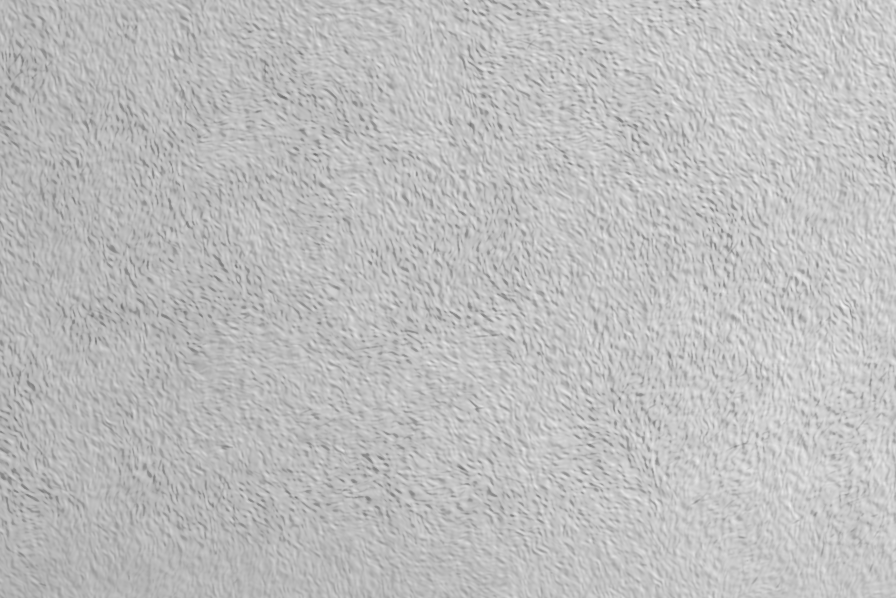
This texture is drawn by a WebGL 2 fragment shader. Its source:

```glsl
#version 300 es
precision highp float;
// Pale grey rough plaster: fine side-lit grain, clustered dark pits and broken trowel scratches.

uniform vec2 u_resolution;
out vec4 fragColor;

const vec2 SWIRL_CENTER = vec2(0.93, 0.57);
const vec2 LIGHT = vec2(0.75, 0.66);

float hash(vec2 p) {
    vec3 q = fract(vec3(p.xyx) * vec3(0.1031, 0.1030, 0.0973));
    q += dot(q, q.yzx + 33.33);
    return fract((q.x + q.y) * q.z);
}

float noise(vec2 p) {
    vec2 cell = floor(p), f = fract(p);
    f = f * f * (3.0 - 2.0 * f);
    float low = mix(hash(cell), hash(cell + vec2(1, 0)), f.x);
    float high = mix(hash(cell + vec2(0, 1)), hash(cell + vec2(1, 1)), f.x);
    return mix(low, high, f.y);
}

vec2 rotate(vec2 v, float angle) {
    float c = cos(angle), s = sin(angle);
    return vec2(c * v.x - s * v.y, s * v.x + c * v.y);
}

// Trowel direction: an arc on the right, loose falling diagonals elsewhere
vec2 strokeDirection(vec2 p) {
    vec2 d = p - SWIRL_CENTER;
    float r = length(d);
    vec2 tangent = vec2(d.y, -d.x) / max(r, 0.001);
    float arc = smoothstep(0.1, 0.25, r) * smoothstep(-0.1, 0.15, d.x + 0.4 * d.y);
    vec2 dir = normalize(mix(vec2(0.55, -0.83), tangent, 0.9 * arc) + 0.001);
    float wander = mix(1.6, 0.5, arc) * (noise(p * 5.0 + 40.0) - 0.5);
    wander += 1.3 * (noise(p * 17.0 + 8.0) - 0.5);
    return rotate(dir, wander);
}

// Height of the plaster, slightly smeared along the trowel direction
float plasterHeight(vec2 p, vec2 dir) {
    float sum = 0.0;
    for (int i = -1; i <= 1; i++) {
        vec2 q = rotate(p + dir * float(i) * 0.0027, 0.6);
        sum += noise(q * 205.0 + 170.0) + 0.7 * noise(q * 108.0 + 115.0);
    }
    return sum / 3.0;
}

// How heavily the surface is torn: patches plus an arc on the right
float roughness(vec2 p) {
    vec2 d = p - SWIRL_CENTER;
    float band = (length(d) - 0.29 - 0.06 * (noise(p * 7.0) - 0.5)) / 0.05;
    float arc = exp(-band * band) * smoothstep(-0.05, 0.15, d.x + 0.4 * d.y);
    float patches = noise(p * 6.0 + 9.0) * 0.45 + noise(p * 19.0 + 61.0) * 0.55;
    float torn = smoothstep(0.35, 0.8, patches) + 0.6 * arc;
    return torn * smoothstep(0.0, 0.22, p.y);
}

// Soft tapered strokes scattered one per grid cell
float scratches(vec2 p, float cells, float seed, float pixel) {
    float ink = 0.0;
    vec2 home = floor(p * cells);
    for (int y = -1; y <= 1; y++) {
        for (int x = -1; x <= 1; x++) {
            vec2 id = home + vec2(x, y);
            vec2 key = id + seed;
            vec2 center = (id + vec2(hash(key), hash(key + 31.7))) / cells;
            float present = step(hash(key + 57.3), 0.15 + 0.45 * roughness(center));
            vec2 dir = rotate(strokeDirection(center), 1.4 * (hash(key + 83.1) - 0.5));
            vec2 d = p - center;
            float along = dot(d, dir);
            float halfLength = mix(0.25, 0.85, pow(hash(key + 12.9), 2.0)) / cells;
            float bend = (hash(key + 64.2) - 0.5) * 0.6 * cells;
            float across = abs(dot(d, vec2(-dir.y, dir.x)) - bend * along * along);
            float taper = 1.0 - smoothstep(0.2, 1.0, abs(along) / halfLength);
            float line = 1.0 - smoothstep(0.0, 0.0022 + 0.5 * pixel, across);
            ink = max(ink, present * line * taper * mix(0.3, 1.0, hash(key + 98.4)));
        }
    }
    return ink;
}

// Broad light falloff, dimmer on the left and along the bottom, with soft mottling
float wallTone(vec2 p) {
    float tone = mix(0.726, 0.802, smoothstep(0.0, 1.4, p.x));
    tone -= 0.025 * (1.0 - smoothstep(0.0, 0.25, p.y));
    tone += 0.025 * (noise(p * 3.0 + 3.0) - 0.5);
    return tone + 0.035 * (noise(p * 38.0 + 27.0) - 0.5);
}

void main() {
    vec2 p = gl_FragCoord.xy / u_resolution.y;
    float pixel = 1.0 / u_resolution.y;

    // Side-lit relief with shadows deeper than highlights
    vec2 warp = vec2(noise(p * 60.0), noise(p * 60.0 + 90.0)) - 0.5;
    vec2 q = p + 0.005 * warp;
    vec2 dir = strokeDirection(p);
    vec2 shift = LIGHT * 0.0018;
    float relief = plasterHeight(q - shift, dir) - plasterHeight(q + shift, dir);
    float contrast = mix(0.18, 0.235, smoothstep(0.1, 1.3, p.x));
    contrast *= mix(0.75, 1.0, smoothstep(0.0, 0.2, p.y));
    float tone = wallTone(p) + contrast * relief * (relief > 0.0 ? 0.78 : 1.05);

    // Torn pits follow the shaded grain; scratches break up over it
    float torn = roughness(p);
    tone -= 0.012 * torn + 0.09 * torn * smoothstep(0.08, 0.42, -relief);
    float broken = mix(0.35, 1.0, smoothstep(0.25, 0.65, noise(p * 150.0 + 20.0)));
    tone -= 0.13 * broken * scratches(p, 22.0, 11.0, pixel);
    tone -= 0.11 * broken * scratches(p, 48.0, 203.0, pixel);

    fragColor = vec4(vec3(clamp(tone, 0.0, 1.0)), 1.0);
}
```
